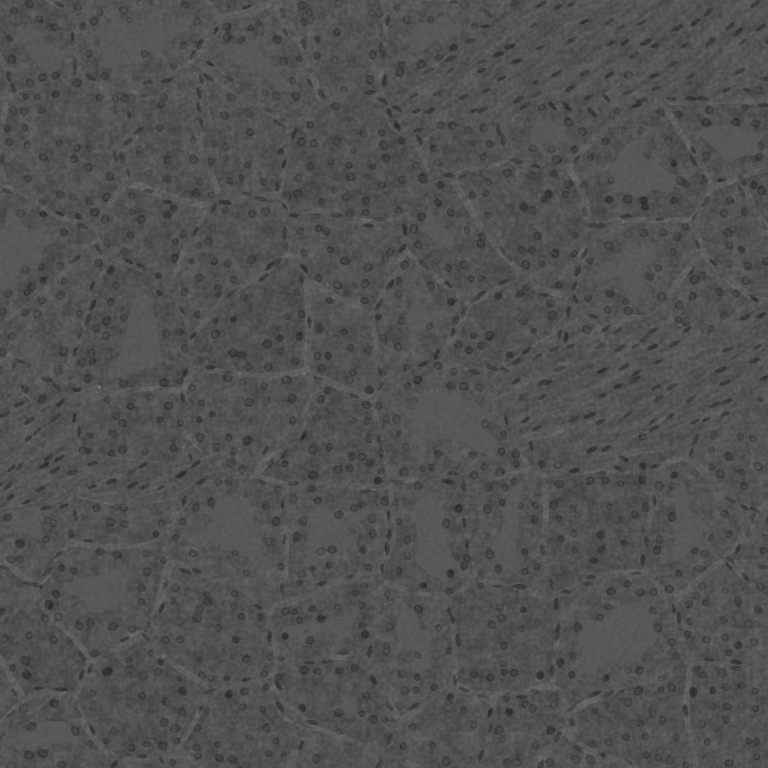
Write a WebGL 1 fragment shader that draws this texture.

```glsl
precision highp float;
// Grey stained-tissue section: warped Voronoi glands with pale rims and lumens,
// split by slanted fibrous bands, and strewn with ringed round nuclei in the
// glands and dark spindle nuclei along the fibres and thin walls.
uniform vec2 u_resolution;

#define GLANDS 8.0          // glands across the canvas
#define WALL 0.0035         // half width of the thin walls
#define BAND_WIDTH 0.075    // extra wall width inside fibrous bands
#define FIBRE_ANGLE 0.5     // main slant of the fibres, radians
#define NUCLEI 45.0         // nucleus grid cells across the canvas
#define NUCLEUS_RADIUS 0.0056
#define GLAND_GREY 0.319
#define FIBRE_GREY 0.326
#define GRAIN 0.05          // fine speckle strength
#define NUCLEUS_DARK 0.085

vec2 hash2(vec2 p) {
  vec3 q = fract(p.xyx * vec3(0.1031, 0.1030, 0.0973));
  q += dot(q, q.yzx + 33.33);
  return fract((q.xx + q.yz) * q.zy);
}

vec2 direction(float angle) { return vec2(cos(angle), sin(angle)); }

float corner(vec2 cell, vec2 offset) {
  return dot(direction(6.2832 * hash2(cell).x), offset);
}

// Gradient noise, roughly -0.7 to 0.7.
float noise(vec2 p) {
  vec2 i = floor(p), f = p - i;
  vec2 u = f * f * f * (f * (f * 6.0 - 15.0) + 10.0);
  vec2 e = vec2(1.0, 0.0);
  return mix(mix(corner(i, f), corner(i + e, f - e), u.x),
             mix(corner(i + e.yx, f - e.yx), corner(i + 1.0, f - 1.0), u.x), u.y);
}

// Coordinates running along (x) and across (y) the gently bending fibres.
vec2 fibreSpace(vec2 p) {
  vec2 d = direction(FIBRE_ANGLE);
  vec2 q = vec2(dot(p, d), dot(p, vec2(-d.y, d.x)));
  return q + vec2(0.0, 0.09 * noise(p * 2.7 + 5.0));
}

struct Tissue {
  float depth;   // signed distance into the gland, negative in the walls
  float band;    // 1 inside a broad fibrous band
  float lumen;   // 1 in the pale hollow of a gland
  float tone;    // random value per gland
  vec2 along;    // direction of the nearest wall or fibre
};

Tissue tissueAt(vec2 p) {
  vec2 bend = vec2(noise(p * 9.0), noise(p * 9.0 + 40.0));
  vec2 g = (p + 0.028 * bend) * GLANDS;
  vec2 base = floor(g), nearest = vec2(0.0), second = vec2(0.0), id = base;
  float d1 = 100.0, d2 = 100.0;
  for (int y = -1; y <= 1; y++)
    for (int x = -1; x <= 1; x++) {
      vec2 cell = base + vec2(float(x), float(y));
      vec2 r = cell + 0.1 + 0.8 * hash2(cell + 7.0) - g;
      float d = dot(r, r);
      if (d < d1) {
        d2 = d1; second = nearest;
        d1 = d; nearest = r; id = cell;
      } else if (d < d2) {
        d2 = d; second = r;
      }
    }
  vec2 between = second - nearest;
  float span = max(length(between), 0.001);
  float edge = (d2 - d1) / (2.0 * span * GLANDS);
  vec2 pick = hash2(id + 91.0);
  Tissue t;
  t.band = smoothstep(0.1, 0.36, noise(fibreSpace(p) * vec2(1.6, 4.6) + 2.3));
  t.depth = edge - WALL - BAND_WIDTH * t.band;
  t.lumen = step(0.55, pick.x)
          * smoothstep(0.034, 0.039, t.depth + 0.022 * noise(p * 32.0));
  t.tone = pick.y;
  vec2 wall = vec2(-between.y, between.x) / span;
  t.along = t.band > 0.3 ? direction(FIBRE_ANGLE + 0.7 * bend.x) : wall;
  return t;
}

// Darkening by the nuclei around p.
float nucleiAt(vec2 p) {
  vec2 base = floor(p * NUCLEI);
  float dark = 0.0;
  for (int y = -1; y <= 1; y++)
    for (int x = -1; x <= 1; x++) {
      vec2 cell = base + vec2(float(x), float(y));
      vec2 centre = (cell + 0.12 + 0.76 * hash2(cell + 13.0)) / NUCLEI;
      vec2 r = p - centre;
      if (dot(r, r) > 0.00015) continue;
      vec2 pick = hash2(cell + 57.0), kind = hash2(cell + 131.0);
      Tissue t = tissueAt(centre);
      bool spindle = t.depth < 0.003;
      float chance = spindle ? mix(0.9, 0.55, t.band)
                             : mix(0.82, 0.45, smoothstep(0.018, 0.03, t.depth));
      if (pick.x > chance * (1.0 - t.lumen)) continue;
      vec2 size = NUCLEUS_RADIUS * (0.8 + 0.35 * pick.y)
                * (spindle ? vec2(1.35, 0.52) : vec2(1.05, 0.92));
      vec2 local = vec2(dot(r, t.along), dot(r, vec2(-t.along.y, t.along.x)));
      float d = length(local / size);
      float body = 1.0 - smoothstep(0.75, 1.2, d);
      float rim = body * smoothstep(0.3, 0.8, d);
      float dot1 = 1.0 - smoothstep(0.15, 0.4, length(local / size - 0.2 * (kind - 0.5)));
      float solid = (spindle || kind.x > 0.86) ? 1.0 : 0.0;
      float shade = mix(0.28 * body + 0.7 * rim + 0.4 * dot1, 1.1 * body, solid);
      dark = max(dark, shade * (0.7 + 0.5 * kind.y));
    }
  return dark;
}

void main() {
  vec2 p = gl_FragCoord.xy / min(u_resolution.x, u_resolution.y);
  Tissue t = tissueAt(p);
  float gland = smoothstep(-0.001, 0.0015, t.depth);

  // Gland cytoplasm: mottled, with smooth pale lumens.
  float mottle = 0.045 * noise(p * 38.0) + 0.045 * noise(p * 85.0 + 9.0);
  float cytoplasm = GLAND_GREY + 0.016 * (t.tone - 0.5) + mottle;
  cytoplasm = mix(cytoplasm, 0.344 + 0.2 * mottle, t.lumen);

  // Fibrous tissue: streaks stretched along the fibres.
  vec2 q = fibreSpace(p);
  float streaks = 0.045 * noise(q * vec2(16.0, 85.0))
                + 0.045 * noise(q * vec2(40.0, 190.0) + 3.0);
  float grey = mix(FIBRE_GREY + streaks + 0.3 * mottle, cytoplasm, gland);

  // Broken pale rim around each gland.
  float rim = 1.0 - smoothstep(0.0008, 0.0032, abs(t.depth + 0.0015));
  grey += 0.042 * rim * smoothstep(-0.3, 0.3, noise(p * 22.0 + 17.0));

  // Speckle, nuclei and rare bright flecks.
  float speckle = noise(p * 170.0) + 0.6 * noise(p * 250.0 + 31.0);
  grey += GRAIN * speckle * (1.0 - 0.5 * t.lumen);
  grey -= NUCLEUS_DARK * nucleiAt(p);
  grey += 0.2 * smoothstep(0.52, 0.65, noise(p * 120.0 + 71.0)) * rim;
  gl_FragColor = vec4(vec3(clamp(grey, 0.0, 1.0)), 1.0);
}
```
